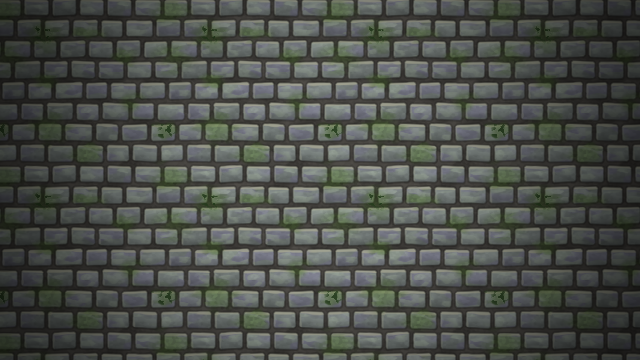
Reproduce this texture procedurally as a Shadertoy shader.

```glsl
// Mossy cobblestone wall under a soft vignette. Staggered rows of rounded stones
// are distance functions inside a tile of 8 rows by 6 stones that wraps around;
// smooth cellular noise supplies the brush dabs, worn edges and moss outlines.

#define ROWS_ON_CANVAS 17.28
#define TILE 8.0            // tile side, in rows
#define STONES 6.0          // stones across one tile
#define JOINT_JITTER 0.15   // spread of joint positions, in stones
#define GAP 0.09            // half width of the mortar, in rows
#define CORNER 0.13
#define MOSS_PATCHES 10
#define MOSS_RADIUS 0.95
#define VIGNETTE 0.62

const vec3 STONE = vec3(0.47, 0.50, 0.49);
const vec3 LAVENDER = vec3(0.46, 0.46, 0.53);
const vec3 SAGE = vec3(0.51, 0.55, 0.50);
const vec3 HIGHLIGHT = vec3(0.66, 0.66, 0.58);
const vec3 MORTAR = vec3(0.26, 0.25, 0.235);
const vec3 MOSS = vec3(0.29, 0.39, 0.19);
const vec3 LEAF = vec3(0.13, 0.22, 0.10);

// Shift of the joints in each row of the tile, in stones
const float STAGGER[8] = float[8](0.84, 0.54, 0.16, 0.46, 0.98, 0.63, 0.33, 0.72);

float hash(vec2 p) {
    return fract(sin(dot(p, vec2(127.1, 311.7))) * 43758.55);
}

// Smooth cellular noise: random cell values blended by distance, wrapping per tile
float dabs(vec2 p, vec2 frequency) {
    p *= frequency;
    vec2 base = floor(p), period = TILE * frequency;
    float total = 0.0, weights = 0.0;
    for (int y = -1; y <= 1; y++)
    for (int x = -1; x <= 1; x++) {
        vec2 cell = base + vec2(x, y);
        vec2 id = mod(cell, period);
        vec2 seed = vec2(hash(id + 3.7), hash(id + 19.3));
        vec2 toSeed = cell + seed - p;
        float weight = exp(-7.0 * dot(toSeed, toSeed));
        total += weight * hash(id + 41.9);
        weights += weight;
    }
    return total / weights;
}

float jointPosition(float index, float row) {
    return index + (hash(vec2(mod(index, STONES), row + 7.0)) - 0.5) * JOINT_JITTER;
}

float roundedBox(vec2 p, vec2 halfSize, float radius) {
    vec2 q = abs(p) - halfSize + radius;
    return length(max(q, 0.0)) + min(max(q.x, q.y), 0.0) - radius;
}

// Moss amount in x, presence of leafy sprigs in y
vec2 mossAt(vec2 p, float rough) {
    vec2 amount = vec2(0.0);
    for (int i = 0; i < MOSS_PATCHES; i++) {
        vec2 center = TILE * fract(float(i) * vec2(0.755, 0.57) + vec2(0.25, 0.23));
        vec2 offset = mod(p - center + 0.5 * TILE, TILE) - 0.5 * TILE;
        float d = length(offset * vec2(0.9, 1.15)) + (rough - 0.5) * 0.9;
        float radius = MOSS_RADIUS * (0.65 + 0.5 * hash(vec2(float(i), 5.0)));
        amount.x = max(amount.x, 1.0 - smoothstep(0.1, radius, d));
        if (i < 2) amount.y = max(amount.y, 1.0 - smoothstep(0.1, 0.6, d));
    }
    return amount;
}

void mainImage(out vec4 fragColor, in vec2 fragCoord) {
    vec2 uv = fragCoord / iResolution.y;
    vec2 wall = vec2(uv.x, 1.0 - uv.y) * ROWS_ON_CANVAS + vec2(0.0, 0.14);
    float pixel = ROWS_ON_CANVAS / iResolution.y;

    // Brush texture at three scales
    float broad = dabs(wall, vec2(1.0, 2.0));
    float stroke = dabs(wall, vec2(2.0, 5.0));
    float fine = dabs(wall, vec2(7.0, 9.0));

    // Find the stone between two jittered joints
    float row = mod(floor(wall.y), TILE);
    float along = wall.x * STONES / TILE - STAGGER[int(row)];
    float index = floor(along + 0.5);
    if (along < jointPosition(index, row)) index -= 1.0;
    float left = jointPosition(index, row), right = jointPosition(index + 1.0, row);
    vec2 id = vec2(mod(index, STONES), row);
    float tone = hash(id + 11.0), lift = hash(id + 23.0), lean = hash(id + 37.0);

    // Stone outline, with y pointing up
    float scale = TILE / STONES;
    vec2 local = vec2((along - 0.5 * (left + right)) * scale, 0.5 - fract(wall.y));
    local.y += (lift - 0.5) * 0.05 + local.x * (lean - 0.5) * 0.09;
    vec2 halfSize = vec2(0.5 * (right - left) * scale, 0.5) - GAP - vec2(0.0, 0.03 * tone);
    float d = roundedBox(local, halfSize, CORNER) + (stroke - 0.5) * 0.035;
    float mask = 1.0 - smoothstep(-pixel * 0.7 - 0.015, pixel * 0.7 + 0.015, d);

    // Painted stone face: tints, shaded foot, lit top and left rims
    vec3 face = mix(STONE, LAVENDER, smoothstep(0.5, 0.8, broad) * 0.8);
    face = mix(face, SAGE, smoothstep(0.55, 0.85, stroke) * 0.6);
    face *= 0.93 + 0.13 * tone + 0.16 * (stroke - 0.5) + 0.08 * (fine - 0.5);
    face *= mix(0.82, 1.04, smoothstep(-0.45, 0.15, local.y));
    float wear = (stroke - 0.5) * 0.09;
    float topRim = 1.0 - smoothstep(0.07, 0.17, halfSize.y - local.y + wear);
    float leftRim = 1.0 - smoothstep(0.03, 0.12, halfSize.x + local.x + wear);
    face = mix(face, HIGHLIGHT, max(topRim * 0.8, leftRim * 0.35));
    face *= mix(0.8, 1.0, smoothstep(0.0, 0.07, -d));

    // Mortar, darker next to the stones
    vec3 mortar = MORTAR * (0.82 + 0.3 * broad + 0.15 * (fine - 0.5));
    mortar *= mix(0.8, 1.05, smoothstep(0.0, 0.12, d));
    vec3 color = mix(mortar, face, mask);

    // Moss stains and small leaves
    vec2 moss = mossAt(wall, mix(broad, stroke, 0.5));
    vec3 stain = MOSS * mix(0.72, 1.2, mask) * (0.85 + 0.3 * fine);
    color = mix(color, stain, moss.x * mix(0.65, 0.5, mask));
    color = mix(color, LEAF, moss.y * smoothstep(0.6, 0.75, fine) * 0.85);

    // Vignette
    float radius = length(uv - 0.5 * iResolution.xy / iResolution.y);
    color *= 1.0 - VIGNETTE * smoothstep(0.22, 1.05, radius);
    fragColor = vec4(color, 1.0);
}
```
